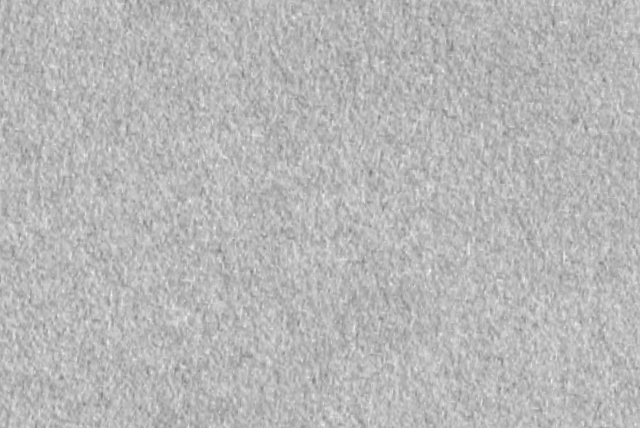
A Shadertoy shader for this texture:

```glsl
#define BASE_GRAY 0.717
#define GRAIN_SCALE vec2(150.0, 98.0)
#define GRAIN_TILT -0.08
#define GRAIN_DEPTH 0.115
#define RELIEF_DEPTH 0.105
#define FIBER_DEPTH 0.095
#define CLOUD_DEPTH 0.056
#define PATCH_DEPTH 0.032
#define FLECK_LIGHT 0.11
#define PIT_DARK 0.11

float hash(vec2 p) {
    return fract(sin(dot(p, vec2(127.1, 311.7))) * 43758.545);
}

float noise(vec2 p) {
    vec2 cell = floor(p);
    vec2 f = fract(p);
    f = f * f * (3.0 - 2.0 * f);
    float bottom = mix(hash(cell), hash(cell + vec2(1.0, 0.0)), f.x);
    float top = mix(hash(cell + vec2(0.0, 1.0)), hash(cell + 1.0), f.x);
    return mix(bottom, top, f.y);
}

mat2 rotation(float angle) {
    float c = cos(angle), s = sin(angle);
    return mat2(c, -s, s, c);
}

// Broad soft mottling, centred on zero
float clouds(vec2 p) {
    float sum = 0.0, weight = 0.5;
    for (int i = 0; i < 4; i++) {
        sum += weight * (noise(p) - 0.5);
        p = rotation(0.6) * p * 2.0 + 17.3;
        weight *= 0.55;
    }
    return sum;
}

// Height of the upright grains, warped to break up the lattice
float grainHeight(vec2 p) {
    vec2 warp = vec2(noise(p * 0.45 + 31.0), noise(p * 0.45 + 67.0)) - 0.5;
    return noise(p + warp);
}

void mainImage(out vec4 fragColor, in vec2 fragCoord) {
    vec2 uv = fragCoord / iResolution.y;
    vec2 leaning = rotation(GRAIN_TILT) * uv;
    vec2 grain = leaning * GRAIN_SCALE;

    // Uneven density of the sheet
    float gray = BASE_GRAY;
    gray += CLOUD_DEPTH * clouds(uv * 3.5 + 5.0);
    gray += PATCH_DEPTH * (noise(leaning * vec2(32.0, 24.0) + 11.0) - 0.5);

    // Grains with side light
    vec2 lightStep = vec2(0.40, 0.20);
    float slope = grainHeight(grain + lightStep) - grainHeight(grain - lightStep);
    gray += RELIEF_DEPTH * slope;
    gray += GRAIN_DEPTH * (noise(grain * 0.85 + 43.0) - 0.5);

    // Fine fibers leaning the other way
    vec2 fiber = rotation(-GRAIN_TILT) * uv * GRAIN_SCALE * 1.5;
    gray += FIBER_DEPTH * (noise(fiber + 91.0) - 0.5);

    // Sparse bright flecks and dark pits
    float fleck = noise(grain * 1.05 + 151.0);
    float pit = noise(grain * 0.72 + 211.0);
    gray += FLECK_LIGHT * smoothstep(0.76, 1.0, fleck);
    gray -= PIT_DARK * smoothstep(0.76, 1.0, pit);

    fragColor = vec4(vec3(clamp(gray, 0.0, 1.0)), 1.0);
}
```
